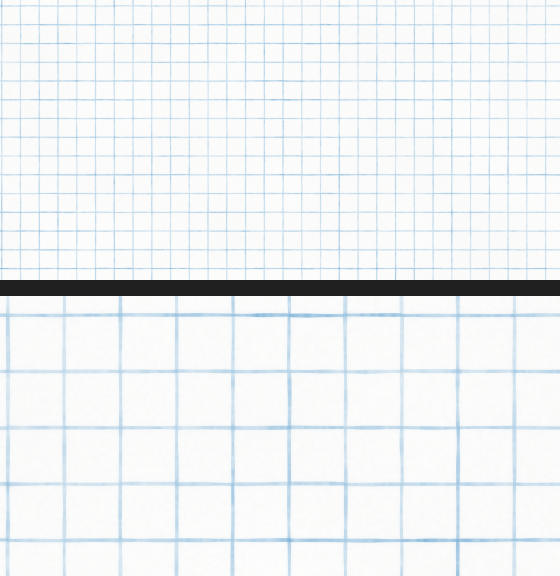
Top: the whole. Bottom: its middle third, enlarged.
A WebGL 1 fragment shader for this pattern:

```glsl
precision highp float;

// Squared writing paper: thin pale blue rules on a nearly white sheet.
// Each rule is a distance to the nearest grid line; value noise makes it
// drift, thin out and fade by region, and a faint grain covers the sheet.

uniform vec2 u_resolution;

// Lengths are fractions of the canvas height.
const float PITCH = 0.06698;                 // side of one square
const vec2 FIRST_LINE = vec2(0.0062, 0.0409); // first rule from left and bottom
const float LINE_WIDTH = 0.0041;
const float HALO_WIDTH = 0.0040;             // soft bleed beside a rule
const float HALO_STRENGTH = 0.15;
const float WOBBLE = 0.0007;                 // sideways drift of a rule
const float VERTICAL_STRENGTH = 0.37;
const float HORIZONTAL_STRENGTH = 0.43;
const float CROSSING_STRENGTH = 0.22;        // extra ink where rules meet
const float GRAIN = 0.010;
const float CLOUDS = 0.009;

const vec3 PAPER = vec3(0.985, 0.985, 0.983);
const vec3 INK = vec3(0.51, 0.71, 0.85);

float hash(vec2 p) {
  vec3 q = fract(vec3(p.xyx) * 0.1031);
  q += dot(q, q.yzx + 33.33);
  return fract((q.x + q.y) * q.z);
}

float noise(vec2 p) {
  vec2 cell = floor(p);
  vec2 f = fract(p);
  f = f * f * (3.0 - 2.0 * f);
  float low = mix(hash(cell), hash(cell + vec2(1.0, 0.0)), f.x);
  float high = mix(hash(cell + vec2(0.0, 1.0)), hash(cell + vec2(1.0, 1.0)), f.x);
  return mix(low, high, f.y);
}

// Share of a pixel covered by a band, smoothed over one pixel.
float bandCoverage(float offset, float width, float pixel) {
  float right = min(offset + 0.5 * pixel, 0.5 * width);
  float left = max(offset - 0.5 * pixel, -0.5 * width);
  return clamp((right - left) / pixel, 0.0, 1.0);
}

// Ink of the nearest rule; positions are counted from the first rule.
float ruleInk(float across, float along, float seed, float pixel) {
  float index = floor(across / PITCH + 0.5);
  float segment = floor(along / PITCH);
  float row = index * 7.0 + seed;

  // Slow drift along the rule plus a small jog from square to square
  float drift = noise(vec2(along * 22.0 + 50.0, row)) - 0.5;
  float jog = hash(vec2(segment + 40.0, row + 3.0)) - 0.5;
  float offset = across - index * PITCH + WOBBLE * (drift + jog);

  // Uneven pressure: per rule, per square, and in patches
  float pressure = 0.8 + 0.4 * hash(vec2(row + 2.0, seed + 9.0));
  pressure *= 0.85 + 0.3 * hash(vec2(segment + 80.0, row + 5.0));
  float patchy = 0.75 + 0.5 * noise(vec2(along * 65.0 + 90.0, row + 11.0));
  float broken = 0.85 + 0.3 * noise(vec2(along * 240.0 + 30.0, row + 17.0));
  float width = LINE_WIDTH * (0.8 + 0.4 * noise(vec2(along * 40.0 + 20.0, row + 23.0)));

  float core = bandCoverage(offset, width, pixel);
  float halo = HALO_STRENGTH * exp(-offset * offset / (HALO_WIDTH * HALO_WIDTH));
  return (core * patchy * broken + halo) * pressure;
}

// Small dark dots of varying weight where two rules cross.
float crossingInk(vec2 p) {
  vec2 index = floor(p / PITCH + 0.5);
  float d = length(p - index * PITCH);
  float weight = hash(index + vec2(60.0, 130.0));
  return CROSSING_STRENGTH * weight * weight * exp(-d * d / (LINE_WIDTH * LINE_WIDTH));
}

void main() {
  float pixel = 1.0 / u_resolution.y;
  vec2 position = gl_FragCoord.xy * pixel;
  vec2 p = position - FIRST_LINE;

  // Rules, printed heavier in some regions than in others
  float vertical = VERTICAL_STRENGTH * ruleInk(p.x, p.y, 101.0, pixel);
  float horizontal = HORIZONTAL_STRENGTH * ruleInk(p.y, p.x, 307.0, pixel);
  float ink = max(vertical, horizontal) + 0.25 * min(vertical, horizontal);
  ink += crossingInk(p);
  ink *= 0.75 + 0.5 * noise(position * 5.0 + 70.0);

  // Sheet: fine grain and broad, barely visible clouds
  float grain = noise(position * 230.0) - 0.5;
  float clouds = noise(position * 6.0 + 15.0) - 0.5;
  vec3 sheet = PAPER + GRAIN * grain + CLOUDS * clouds;

  gl_FragColor = vec4(mix(sheet, INK, clamp(ink, 0.0, 1.0)), 1.0);
}
```
